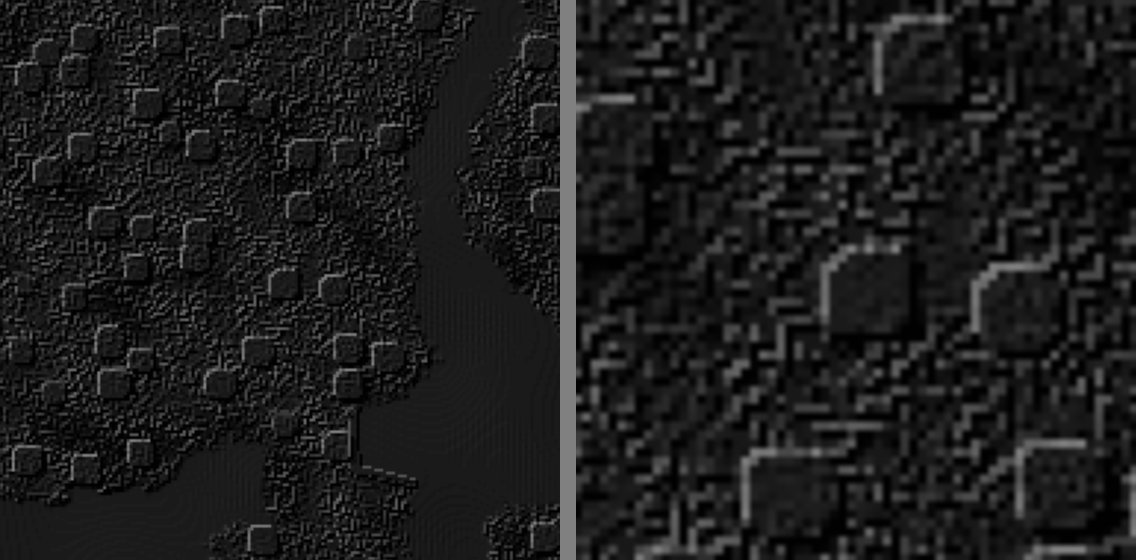
Left, the full canvas; right, a detail of the centre.
Give the GLSL for this texture, as a Shadertoy shader.

```glsl
// Dark embossed aerial map: grainy woodland with bevelled blocks beside a smooth river.
#define CELLS 190.0        // relief samples across the canvas
#define BASE 0.101         // grey of flat ground
#define GRAIN 0.19         // height of the woodland grain
#define BLOCK_HEIGHT 0.36  // height of the raised blocks
#define BLOCK_GRID 9.0     // block sites across the canvas
#define BLOCK_SHARE 0.80   // share of sites that hold a block
#define BLOCK_SIZE 0.028   // largest block half width
#define SHADOW 0.05        // darkening beside the blocks
#define HOLLOWS 0.13       // darkening of broad woodland patches
#define RIPPLE 0.013       // height of the water contours

vec2 hash2(vec2 p) {
    vec3 q = fract(p.xyx * vec3(0.1031, 0.1030, 0.0973));
    q += dot(q, q.yzx + 33.33);
    return fract((q.xx + q.yz) * q.zy);
}

float gradientDot(vec2 corner, vec2 offset) {
    float angle = 6.2832 * hash2(corner + 71.0).x;
    return dot(vec2(cos(angle), sin(angle)), offset);
}

float gradientNoise(vec2 p) {
    vec2 i = floor(p), f = p - i;
    vec2 u = f * f * f * (f * (f * 6.0 - 15.0) + 10.0);
    vec2 e = vec2(1.0, 0.0);
    return mix(mix(gradientDot(i, f), gradientDot(i + e, f - e), u.x),
               mix(gradientDot(i + e.yx, f - e.yx), gradientDot(i + 1.0, f - 1.0), u.x), u.y);
}

// Positive in the woodland, negative on the river and the lower left shore
float woodland(vec2 p) {
    float leftBank = 0.73 + 0.11 * smoothstep(0.72, 1.0, p.y)
        + 0.04 * exp(-pow((p.y - 0.38) / 0.06, 2.0))
        - 0.11 * (smoothstep(0.14, 0.16, p.y) - smoothstep(0.26, 0.30, p.y));
    float rightBank = 0.82 + 0.11 * smoothstep(0.70, 0.98, p.y)
        + 0.20 * (1.0 - smoothstep(0.32, 0.66, p.y));
    float shore = max(p.y - 0.115 - 0.10 * smoothstep(0.2, 0.45, p.x), p.x - 0.48);
    float land = min(max(leftBank - p.x, p.x - rightBank), shore);
    land = max(land, 0.11 - length(p - vec2(0.97, 0.0)));
    land = max(land, 0.09 - length(p - vec2(0.45, -0.03)));
    return land + 0.04 * gradientNoise(p * 13.0) + 0.03 * gradientNoise(p * 41.0);
}

// Raised blocks with cut corners, scattered on a jittered grid
float blocks(vec2 p) {
    float height = 0.0;
    vec2 site = floor(p * BLOCK_GRID - 0.5);
    for (int k = 0; k < 4; k++) {
        vec2 id = site + vec2(k & 1, k >> 1);
        vec2 place = hash2(id + 5.0), kind = hash2(id + 37.0);
        vec2 center = (id + 0.5 + 0.76 * (place - 0.5)) / BLOCK_GRID;
        if (kind.x > BLOCK_SHARE || woodland(center) < 0.015) continue;
        vec2 d = abs(p - center);
        float size = BLOCK_SIZE * mix(0.62, 1.0, sqrt(kind.y));
        float edge = max(max(d.x, d.y), 0.62 * (d.x + d.y));
        height = max(height, step(edge, size) * mix(0.5, 1.0, smoothstep(0.0, 0.35, kind.y)));
    }
    return height;
}

float segment(vec2 p, vec2 a, vec2 b) {
    vec2 ab = b - a;
    return length(p - a - ab * clamp(dot(p - a, ab) / dot(ab, ab), 0.0, 1.0));
}

// Height of one relief sample
float relief(vec2 cell) {
    vec2 p = (cell + 0.5) / CELLS;
    float block = blocks(p);
    float land = smoothstep(-0.008, 0.012, woodland(p));

    // Grain drawn out along the rising diagonal, fading in patches
    vec2 streak = vec2((cell.x + cell.y) * 0.387, (cell.x - cell.y) * 0.437);
    float patches = clamp(0.95 + 1.6 * gradientNoise(p * 19.0), 0.2, 1.6);
    float grain = smoothstep(-0.06, 0.18, gradientNoise(streak));
    grain *= GRAIN * patches * mix(1.0, 0.35, step(0.01, block));

    // Faint contours and stripes on the water
    float contours = floor(gradientNoise(p * 4.0) * 16.0) * RIPPLE;
    float stripes = mod(cell.x, 2.0) * RIPPLE * smoothstep(0.0, 0.3, gradientNoise(p * 6.0 + 9.0));

    // Low wall along the bend of the bank
    vec2 bend = vec2(0.632, 0.165), tip = vec2(0.735, 0.138);
    float wall = min(segment(p, vec2(0.627, 0.265), bend), segment(p, bend, tip));
    wall = 0.22 * step(wall, 0.009);
    return mix(contours + stripes, grain, land) + BLOCK_HEIGHT * block + wall;
}

// Grey of one sample lit from the upper left
float emboss(vec2 cell) {
    vec2 p = (cell + 0.5) / CELLS, toLight = vec2(-1.0, 1.0);
    float slope = relief(cell) - relief(cell + toLight);
    float block = blocks(p);
    float shade = max(blocks(p + 2.0 * toLight / CELLS) - block, 0.0);
    float land = smoothstep(-0.01, 0.02, woodland(p)) * (1.0 - step(0.01, block));
    float ground = BASE - land * (0.006 + HOLLOWS * max(gradientNoise(p * 7.0 + 3.0), 0.0));
    return clamp(ground + slope - SHADOW * shade, 0.004, 0.5);
}

void mainImage(out vec4 fragColor, in vec2 fragCoord) {
    vec2 grid = fragCoord / iResolution.xy * CELLS - 0.5;
    vec2 cell = floor(grid), blend = smoothstep(0.05, 0.95, grid - cell);
    float grey = 0.0;
    for (int k = 0; k < 4; k++) {
        vec2 corner = vec2(k & 1, k >> 1);
        vec2 weight = mix(1.0 - blend, blend, corner);
        grey += weight.x * weight.y * emboss(cell + corner);
    }
    fragColor = vec4(vec3(grey), 1.0);
}
```
